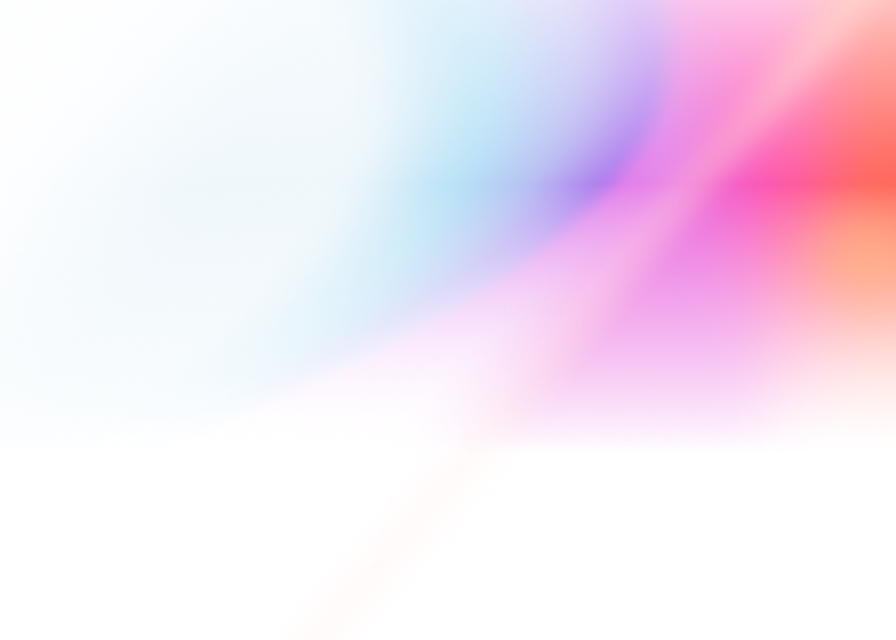
This background is drawn by a WebGL 2 fragment shader. Its source:

```glsl
#version 300 es
precision highp float;
// Soft diagonal veils of ice blue, violet, pink and coral fading into white.

uniform vec2 u_resolution;
out vec4 outColor;

const float CREASE = 0.288;     // depth from the top where colours peak
const float FADE_LENGTH = 0.42; // distance from the crease down to white

const vec3 PAPER      = vec3(0.995, 0.997, 1.0);
const vec3 ICE        = vec3(0.94, 0.97, 0.985);
const vec3 CYAN       = vec3(0.71, 0.88, 0.965);
const vec3 PERIWINKLE = vec3(0.72, 0.73, 0.95);
const vec3 VIOLET     = vec3(0.68, 0.48, 0.93);
const vec3 ORCHID     = vec3(0.88, 0.50, 0.92);
const vec3 BLUSH      = vec3(0.95, 0.55, 0.89);
const vec3 MAGENTA    = vec3(0.91, 0.40, 0.87);
const vec3 HOT_PINK   = vec3(0.985, 0.34, 0.73);
const vec3 ROSE       = vec3(1.0, 0.35, 0.55);
const vec3 CORAL      = vec3(1.0, 0.38, 0.35);
const vec3 PEACH      = vec3(1.0, 0.86, 0.82);
const vec3 ORANGE     = vec3(1.0, 0.72, 0.50);

float hash(vec2 p) {
  return fract(sin(dot(p, vec2(127.1, 311.7))) * 43758.5453);
}

float gauss(float d, float radius) {
  return exp(-d * d / (radius * radius));
}

// Horizontal place of a curve at a signed depth below the crease.
float curveX(vec3 curve, float s) {
  return curve.x + s * (curve.y + s * curve.z);
}

// Ink strength: fade.x remains at the top, fade.y shapes the lower falloff.
float strength(float s, vec2 fade) {
  float above = mix(1.0, fade.x, clamp(-s / CREASE, 0.0, 1.0));
  float below = pow(clamp(1.0 - s / FADE_LENGTH, 0.0, 1.0), fade.y);
  return s < 0.0 ? above : below;
}

// Cover everything to the right of a soft curve with a fading ink.
vec3 veil(vec3 base, vec3 ink, vec2 p, vec3 curve, float softness, vec2 fade) {
  float edge = curveX(curve, p.y);
  float cover = smoothstep(edge - softness, edge + softness, p.x);
  return mix(base, mix(vec3(1.0), ink, strength(p.y, fade)), cover);
}

void main() {
  vec2 uv = gl_FragCoord.xy / u_resolution;
  vec2 p = vec2(uv.x, 1.0 - uv.y - CREASE);

  // Cool side
  vec3 color = mix(vec3(1.0), PAPER, strength(p.y, vec2(1.0, 0.7)));
  color = veil(color, ICE, p, vec3(0.10, -0.5, 0.0), 0.15, vec2(0.55, 0.6));
  color = veil(color, CYAN, p, vec3(0.45, -0.32, -1.4), 0.09, vec2(0.42, 1.3));
  color = veil(color, PERIWINKLE, p, vec3(0.56, -0.4, -1.3), 0.06, vec2(0.38, 1.3));
  color = veil(color, VIOLET, p, vec3(0.635, -0.5, -1.4), 0.055, vec2(0.38, 2.4));

  // Warm side
  color = veil(color, ORCHID, p, vec3(0.683, -0.62, -1.4), 0.022, vec2(0.45, 2.0));
  color = veil(color, BLUSH, p, vec3(0.74, -0.65, 0.0), 0.06, vec2(0.45, 1.05));
  color = veil(color, MAGENTA, p, vec3(0.79, -0.6, 0.0), 0.04, vec2(0.40, 0.9));
  color = veil(color, HOT_PINK, p, vec3(0.805, 0.15, 0.0), 0.07, vec2(0.36, 1.15));
  color = veil(color, ROSE, p, vec3(0.88, 0.0, 0.0), 0.06, vec2(0.35, 1.4));
  color = veil(color, CORAL, p, vec3(0.94, 0.0, 0.0), 0.05, vec2(0.40, 1.5));

  // Pale diagonal streak, strongest near the top
  float streak = gauss(p.x - curveX(vec3(0.78, -0.6, 0.0), p.y), 0.035);
  color = mix(color, PEACH, streak * mix(0.45, 0.12, smoothstep(-0.28, 0.15, p.y)));

  // Orange glow under the coral
  float glow = gauss(p.x - 0.965, 0.075) * gauss(p.y - 0.11, 0.09);
  color = mix(color, ORANGE, 0.55 * glow);

  // Fine grain against banding
  color += (hash(floor(uv * vec2(512.0, 366.0))) - 0.5) * 0.004;
  outColor = vec4(clamp(color, 0.0, 1.0), 1.0);
}
```
